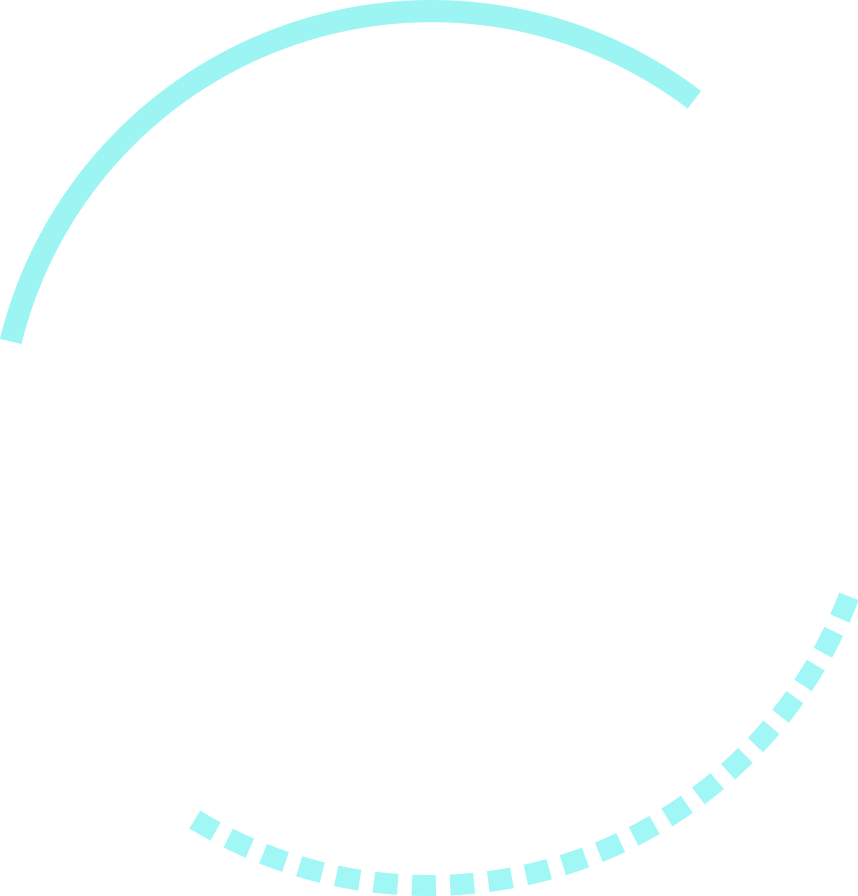
Reproduce this background procedurally as a Shadertoy shader.

```glsl
// Two pale aqua arcs on white: a solid one at the top, a dashed one at the bottom.

// Polar coordinates (radius, angle) with the angle measured from a given direction
vec2 polarFrom(vec2 p, float direction) {
    float c = cos(direction), s = sin(direction);
    p = vec2(c * p.x + s * p.y, c * p.y - s * p.x);
    return vec2(length(p), atan(p.y, p.x));
}

// Signed distance to a ring segment with radial ends
float segmentDistance(vec2 polar, float radius, float halfWidth, float halfAngle) {
    return max(abs(polar.x - radius) - halfWidth,
               (abs(polar.y) - halfAngle) * polar.x);
}

float coverage(float distance) {
    return clamp(0.5 - distance * iResolution.y, 0.0, 1.0);
}

void mainImage(out vec4 fragColor, in vec2 fragCoord) {
    vec2 p = fragCoord / iResolution.y;
    vec3 color = vec3(1.0);

    // Solid arc
    vec2 solid = polarFrom(p - vec2(0.4818, 0.5039), radians(109.47));
    float solidArc = segmentDistance(solid, 0.4837, 0.0124, radians(56.78));
    color = mix(color, vec3(0.612, 0.962, 0.95), coverage(solidArc));

    // Dashed arc: the angle is folded into 21 equal steps
    vec2 dash = polarFrom(p - vec2(0.479, 0.513), radians(-71.16));
    float stepAngle = radians(4.877);
    dash.y -= stepAngle * clamp(round(dash.y / stepAngle), -10.0, 10.0);
    float dashedArc = segmentDistance(dash, 0.5013, 0.0117, radians(1.53));
    color = mix(color, vec3(0.63, 0.97, 0.96), coverage(dashedArc));

    fragColor = vec4(color, 1.0);
}
```
